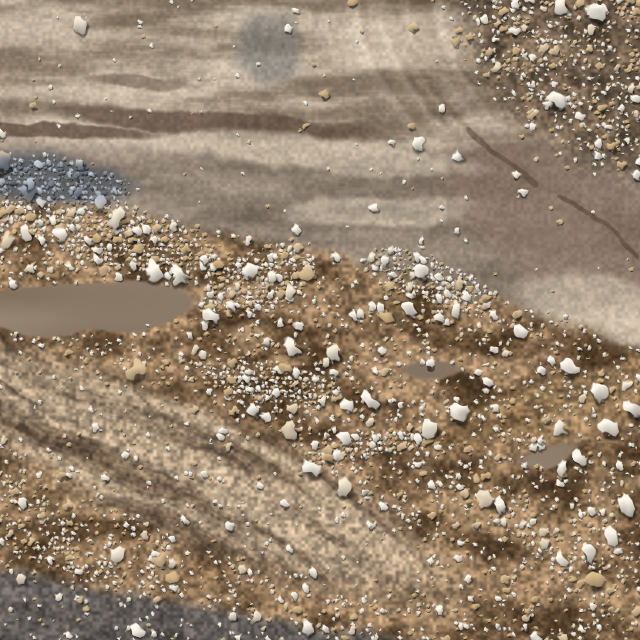
Write a WebGL 2 fragment shader that draws this texture.

```glsl
#version 300 es
precision highp float;
// Muddy open ground seen at a slant: streaked pale flats above, brown earth below.
// Ellipse masks lay out puddles and heaps, stretched noise makes ruts,
// and jittered cells at three scales scatter stones with cast shadows.
uniform vec2 u_resolution;
out vec4 fragColor;

float hash(vec2 p) {
  vec3 q = fract(p.xyx * 0.1031);
  q += dot(q, q.yzx + 33.33);
  return fract((q.x + q.y) * q.z);
}
float noise(vec2 p) {
  vec2 i = floor(p), f = fract(p), e = vec2(1, 0);
  f = f * f * (3.0 - 2.0 * f);
  return mix(mix(hash(i), hash(i + e), f.x), mix(hash(i + e.yx), hash(i + e.xx), f.x), f.y);
}
float fbm(vec2 p) {
  float sum = 0.0, amp = 0.53;
  for (int i = 0; i < 5; i++) { sum += amp * noise(p); p = p * 2.03 + 17.0; amp *= 0.5; }
  return sum;
}
vec2 turn(vec2 p, float a) {
  float c = cos(a), s = sin(a);
  return vec2(c * p.x + s * p.y, c * p.y - s * p.x);
}
// Soft tilted ellipse: centre in e.xy, radii in e.zw
float blob(vec2 p, vec4 e, float tilt) {
  return 1.0 - smoothstep(0.75, 1.25, length(turn(p - e.xy, tilt) / e.zw));
}
// Soft line from s.xy to s.zw
float stroke(vec2 p, vec4 s, float width) {
  vec2 d = s.zw - s.xy, v = p - s.xy;
  float t = clamp(dot(v, d) / dot(d, d), 0.0, 1.0);
  return 1.0 - smoothstep(width * 0.4, width, length(v - d * t));
}
float below(float y, float edge) { return 1.0 - smoothstep(-0.015, 0.015, y - edge); }
float earthMask(vec2 p) { return below(p.y, 0.68 - 0.06 * p.x - 0.17 * p.x * p.x); }
float slagMask(vec2 p) { return below(p.y, 0.115 - 0.19 * p.x); }
float greyHeap(vec2 p) { return blob(p, vec4(0.07, 0.72, 0.14, 0.036), -0.1); }
float rubbleHeap(vec2 p) { return blob(p, vec4(0.93, 0.92, 0.24, 0.15), -0.65); }
float trackMask(vec2 p) { return blob(p, vec4(0.28, 0.27, 0.44, 0.1), -0.42); }
float puddles(vec2 p) {
  float m = smoothstep(0.3, 0.7, blob(p, vec4(0.13, 0.52, 0.18, 0.042), 0.06));
  m = max(m, blob(p, vec4(0.68, 0.42, 0.045, 0.014), 0.0));
  return max(m, blob(p, vec4(0.86, 0.29, 0.045, 0.016), 0.25));
}
// Share of cells that hold a stone; heaps are crowded, flats nearly bare
float stoneDensity(vec2 p) {
  float d = 0.015 + 0.2 * earthMask(p) * (1.0 - 0.8 * trackMask(p));
  d = max(d, 0.42 * rubbleHeap(p));
  float crowd = max(greyHeap(p), blob(p, vec4(0.15, 0.645, 0.22, 0.05), -0.3));
  crowd = max(crowd, blob(p, vec4(0.41, 0.565, 0.09, 0.05), 0.4));
  crowd = max(crowd, blob(p, vec4(0.68, 0.56, 0.11, 0.035), -0.35));
  crowd = max(crowd, blob(p, vec4(0.43, 0.4, 0.12, 0.035), -0.2));
  crowd = max(crowd, blob(p, vec4(0.58, 0.305, 0.11, 0.02), 0.2));
  crowd = max(crowd, 0.6 * blob(p, vec4(0.06, 0.18, 0.2, 0.05), -0.6));
  crowd = max(crowd, 0.5 * blob(p, vec4(0.92, 0.14, 0.12, 0.06), -0.3));
  return max(d, 0.85 * crowd) * (1.0 - puddles(p)) * (1.0 - 0.6 * slagMask(p));
}
vec3 addStones(vec3 col, vec2 p, float scale, float amount) {
  vec2 g = p * scale, bump = g * 2.5;
  g += 0.35 * vec2(noise(bump), noise(bump + 40.0));
  float blur = 1.2 * scale / u_resolution.y;
  for (int k = 0; k < 9; k++) {
    vec2 id = floor(g) + vec2(k % 3 - 1, k / 3 - 1);
    vec2 centre = id + 0.2 + 0.6 * vec2(hash(id), hash(id + 57.0));
    if (hash(id + 23.0) > amount * stoneDensity(centre / scale)) continue;
    float size = mix(0.2, 0.52, hash(id + 91.0)), tint = hash(id + 131.0);
    vec2 d = g - centre, q = abs(turn(d, 3.0 * tint));
    float shape = max(q.x * 0.85 + q.y * 0.5, q.y * 1.35) - size;
    float shade = length(d - vec2(0.2, -0.5) * size) - size;
    col *= 0.5 + 0.5 * smoothstep(-0.15, 0.1, shade);
    vec3 stone = mix(vec3(0.84, 0.72, 0.54), vec3(0.98, 0.95, 0.9), smoothstep(0.1, 0.6, tint));
    stone = mix(stone, vec3(0.4, 0.43, 0.47) + 0.42 * tint, greyHeap(p));
    stone *= 0.9 + 0.22 * clamp((d.y - 0.4 * d.x) / size, -1.0, 0.6);
    col = mix(col, stone, 1.0 - smoothstep(-blur, blur, shape));
  }
  return col;
}
// Upper flats: level streaks, pale tongues, dark wet bands and wheel marks
vec3 flatGround(vec2 p, vec2 w) {
  float streak = fbm(p * vec2(5, 30));
  vec3 col = mix(vec3(0.5, 0.44, 0.37), vec3(0.8, 0.74, 0.66), smoothstep(0.2, 0.68, streak));
  col = mix(col, vec3(0.5, 0.45, 0.4) * (0.7 + 0.65 * streak), 0.8 * below(w.y, 0.77));
  float arc = p.x - 0.62 - 2.4 * (1.0 - p.y) * (1.0 - p.y);
  float rut = noise(vec2(arc * 75.0, p.y * 5.0)) - 0.5;
  col += 0.22 * rut * (1.0 - smoothstep(0.05, 0.1, abs(arc))) * (1.0 - below(p.y, 0.8));
  float dark = blob(w, vec4(0.33, 0.805, 0.25, 0.02), -0.08);
  dark = max(dark, blob(w, vec4(0.05, 0.79, 0.2, 0.012), 0.0));
  dark = max(dark, 0.6 * blob(w, vec4(0.22, 0.873, 0.08, 0.01), 0.0));
  col = mix(col, vec3(0.38, 0.31, 0.26), 0.8 * dark);
  col = mix(col, vec3(0.47, 0.46, 0.45), 0.6 * blob(w, vec4(0.42, 0.925, 0.05, 0.06), 0.0));
  vec3 wet = mix(vec3(0.48, 0.4, 0.35), vec3(0.6, 0.53, 0.47), fbm(p * vec2(5, 14)));
  col = mix(col, wet, blob(w, vec4(0.89, 0.65, 0.21, 0.1), -0.5));
  float pale = blob(w, vec4(0.5, 0.757, 0.24, 0.026), -0.08);
  pale = max(pale, blob(w, vec4(0.59, 0.672, 0.14, 0.022), 0.03));
  pale = max(pale, blob(w, vec4(0.95, 0.515, 0.15, 0.05), -0.2));
  col = mix(col, vec3(0.77, 0.71, 0.63) * (0.82 + 0.35 * streak), 0.9 * pale);
  float marks = max(stroke(w, vec4(0.73, 0.8, 0.84, 0.71), 0.007), stroke(w, vec4(0.88, 0.69, 1, 0.6), 0.006));
  return mix(col, vec3(0.36, 0.29, 0.24), 0.65 * marks);
}
// Lower earth: clotted brown with slanting ruts
vec3 brownEarth(vec2 p, vec2 w) {
  float clod = fbm(w * vec2(18, 28));
  vec3 col = mix(vec3(0.32, 0.24, 0.16), vec3(0.67, 0.55, 0.42), smoothstep(0.22, 0.75, clod));
  float rut = fbm(turn(w, -0.42 + 0.1 * sin(p.x * 7.0)) * vec2(4, 42));
  vec3 track = mix(vec3(0.37, 0.3, 0.24), vec3(0.73, 0.65, 0.55), smoothstep(0.25, 0.7, rut));
  col = mix(col, track, 0.9 * trackMask(w));
  float ridge = max(stroke(w, vec4(0.17, 0.32, 0.42, 0.235), 0.022), stroke(w, vec4(0.42, 0.235, 0.64, 0.13), 0.02));
  col = mix(col, vec3(0.76, 0.67, 0.56), 0.7 * ridge);
  vec3 bank = mix(vec3(0.4, 0.3, 0.2), vec3(0.74, 0.62, 0.46), fbm(turn(w, 0.25) * vec2(5, 36)));
  col = mix(col, bank, 0.85 * blob(w, vec4(0.88, 0.36, 0.22, 0.05), 0.25));
  return mix(col, vec3(0.36, 0.34, 0.33) * (0.7 + 0.6 * clod), slagMask(w));
}
void main() {
  vec2 p = gl_FragCoord.xy / u_resolution;
  vec2 w = p + 0.03 * (vec2(fbm(p * 14.0), fbm(p * 14.0 + 31.0)) - 0.5);
  float earth = earthMask(w), heap = rubbleHeap(w);
  vec3 col = mix(flatGround(p, w), brownEarth(p, w), earth);
  col = mix(col, vec3(0.44, 0.37, 0.3) * (0.55 + 0.9 * fbm(p * 40.0)), heap);
  col = mix(col, vec3(0.35, 0.36, 0.38), 0.8 * greyHeap(w));
  // Grit, still water, then stones from fine to coarse
  float grit = noise(p * 190.0) + 0.6 * noise(p * 95.0) - 0.8;
  col *= 1.0 + grit * mix(0.16, 0.5, max(earth, heap));
  col = mix(col, vec3(0.5, 0.43, 0.36) + 0.1 * noise(p * vec2(6, 24)), puddles(w));
  for (int i = 0; i < 3; i++) col = addStones(col, p, 135.0 / exp2(float(i)), 1.0 - 0.35 * float(i));
  fragColor = vec4(col, 1);
}
```
